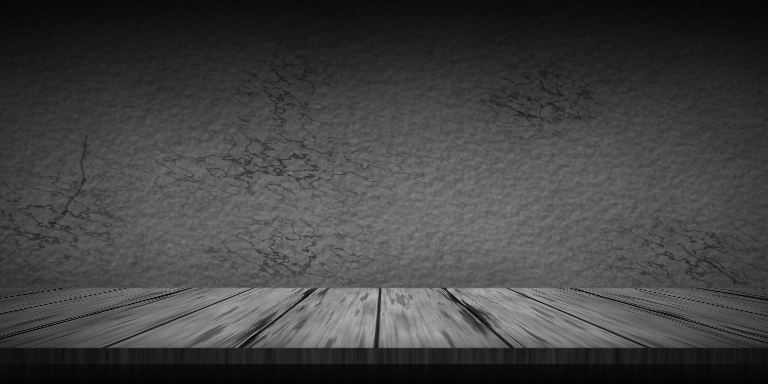
Give the GLSL for this background, as a Shadertoy shader.

```glsl
// A dim, cracked plaster wall behind a weathered plank table, in greys.

float hash(vec2 p) {
    vec3 q = fract(vec3(p.xyx) * 0.1031);
    q += dot(q, q.yzx + 33.33);
    return fract((q.x + q.y) * q.z);
}

vec2 gradient(vec2 cell) {
    float angle = 6.2832 * hash(cell);
    return vec2(cos(angle), sin(angle));
}

float gradientNoise(vec2 p) {
    vec2 i = floor(p), f = fract(p);
    vec2 w = f * f * f * (f * (f * 6.0 - 15.0) + 10.0);
    float a = dot(gradient(i), f);
    float b = dot(gradient(i + vec2(1, 0)), f - vec2(1, 0));
    float c = dot(gradient(i + vec2(0, 1)), f - vec2(0, 1));
    float d = dot(gradient(i + vec2(1, 1)), f - vec2(1, 1));
    return mix(mix(a, b, w.x), mix(c, d, w.x), w.y);
}

float fbm(vec2 p) {
    float sum = 0.0, amp = 0.6;
    for (int i = 0; i < 4; i++) {
        sum += amp * gradientNoise(p);
        p = mat2(1.6, 1.2, -1.2, 1.6) * p + 7.3;
        amp *= 0.55;
    }
    return sum;
}

float segment(vec2 p, vec2 a, vec2 b) {
    vec2 d = b - a;
    return length(p - a - d * clamp(dot(p - a, d) / dot(d, d), 0.0, 1.0));
}

float plasterCracks(vec2 p) {
    // Rough areas: centre and radii
    vec4 areas[6] = vec4[6](
        vec4(0.42, 0.75, 0.16, 0.10), vec4(-0.24, 0.34, 0.20, 0.08),
        vec4(-0.28, 0.56, 0.32, 0.07), vec4(0.78, 0.33, 0.18, 0.09),
        vec4(-0.88, 0.42, 0.17, 0.12), vec4(-0.26, 0.76, 0.12, 0.12));
    float rough = 0.08;
    for (int i = 0; i < 6; i++) {
        vec2 d = (p - areas[i].xy) / areas[i].zw;
        rough += 0.75 * exp(-dot(d, d));
    }
    vec2 slanted = vec2(p.x, p.y + 0.25 * p.x);
    float ridge = abs(fbm(slanted * vec2(11, 25) + 4.0));
    float cracks = rough * smoothstep(0.07, 0.0, ridge);
    cracks += 0.35 * rough * smoothstep(0.05, 0.4, fbm(slanted * vec2(22, 36)));

    // Long fissures with wandering edges
    vec2 q = p + 0.025 * vec2(fbm(p * 16.0), fbm(p * 16.0 + 40.0));
    float fissure = min(segment(q, vec2(-0.78, 0.64), vec2(-0.78, 0.53)),
                        segment(q, vec2(-0.78, 0.53), vec2(-0.86, 0.41)));
    fissure = min(fissure, segment(q, vec2(0.30, 0.73), vec2(0.40, 0.69)));
    fissure = min(fissure, segment(q, vec2(0.76, 0.36), vec2(0.94, 0.26)));
    return cracks + 0.6 * smoothstep(0.006, 0.0, fissure);
}

float wallShade(vec2 p) {
    float light = mix(0.035, 0.425, smoothstep(1.06, 0.48, p.y));
    light *= 1.0 - 0.42 * pow(abs(p.x), 2.2);
    light *= 1.0 - 0.12 * smoothstep(0.36, 0.25, p.y);
    // Relief lit from the upper left
    vec2 grainScale = vec2(36, 52), toLight = vec2(-0.005, 0.006);
    float relief = fbm(p * grainScale) - fbm((p + toLight) * grainScale);
    float stains = fbm(p * vec2(4, 6) + 9.0);
    light *= 1.0 + 0.30 * relief + 0.16 * stains + 0.12 * gradientNoise(p * 110.0);
    return light * (1.0 - 0.55 * min(plasterCracks(p), 1.0));
}

float tableShade(vec2 p) {
    // Perspective: planks fan out from a vanishing point above the table
    float drop = 0.385 - p.y;
    float across = p.x / drop, depth = 1.0 / drop;
    float plank = (across + 0.07) / 1.22;
    float seam = abs(fract(plank + 0.5) - 0.5) * 1.22;
    float darkSeam = abs(fract(plank * 0.5) - 0.5) * 2.44;
    float id = floor(plank);

    float grain = fbm(vec2(across * 7.0, depth * 0.55 + id * 5.0));
    float fibres = fbm(vec2(across * 24.0, depth * 0.7 + id * 3.0));
    float blotches = fbm(vec2(across * 2.5, depth * 0.9 + 20.0));
    float wood = 0.66 + 0.30 * grain + 0.24 * fibres + 0.22 * blotches;
    wood *= 0.93 + 0.14 * hash(vec2(id, 8.0));
    float streaks = smoothstep(-0.12, 0.25, grain + 0.7 * fibres);
    wood *= 1.0 - 0.85 * exp(-darkSeam * 3.2) * streaks;
    wood *= 1.0 - 0.4 * smoothstep(0.12, 0.4, grain + 0.5 * blotches);
    wood *= 1.0 - 0.75 * smoothstep(0.035, 0.008, seam);
    wood *= 1.0 - 0.62 * pow(abs(p.x), 1.4);
    return wood * mix(0.82, 1.0, smoothstep(0.09, 0.14, p.y));
}

float frontShade(vec2 p, float pixel) {
    float grain = fbm(vec2(p.x * 60.0, p.y * 5.0));
    float face = 0.14 * (1.0 + 0.9 * grain) * (1.0 - 0.55 * p.x * p.x);
    float under = 0.045 * (1.0 + 0.7 * grain) * smoothstep(-0.03, 0.05, p.y);
    return mix(under, face, smoothstep(-pixel, pixel, p.y - 0.052));
}

void mainImage(out vec4 fragColor, in vec2 fragCoord) {
    vec2 p = vec2(fragCoord.x - 0.5 * iResolution.x, fragCoord.y) / iResolution.y;
    float pixel = 1.0 / iResolution.y;

    // Stack the front edge, table top and wall from bottom to top
    float shade = frontShade(p, pixel);
    float top = tableShade(vec2(p.x, min(p.y, 0.27)));
    shade = mix(shade, top, smoothstep(-pixel, pixel, p.y - 0.094));
    shade = mix(shade, wallShade(p), smoothstep(-pixel, pixel, p.y - 0.25));
    fragColor = vec4(vec3(clamp(shade, 0.0, 1.0)), 1.0);
}
```
